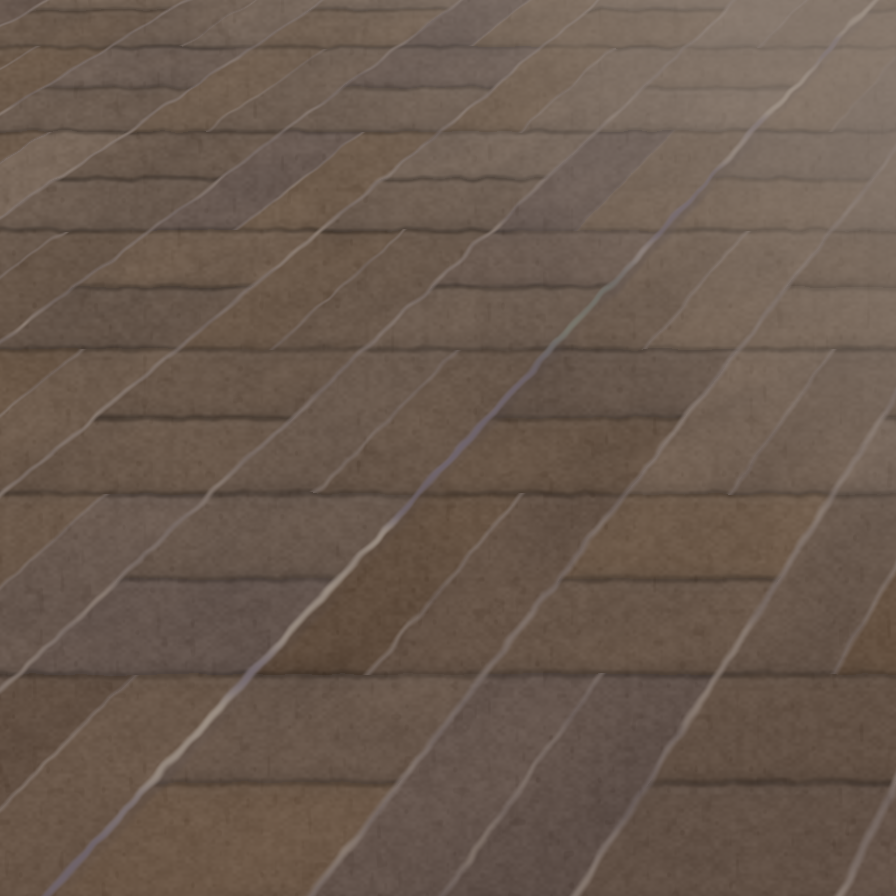
Reproduce this texture procedurally as a WebGL 1 fragment shader.

```glsl
precision highp float;
uniform vec2 u_resolution;

#define HORIZON 2.0846
#define COLUMN_SCALE 0.1417
#define COLUMN_SLANT 0.925
#define COLUMN_START 0.0512
#define ROW_SCALE 0.067
#define ROW_START 0.5443
#define JOINT_HALF_WIDTH 0.0027
#define GROOVE_HALF_WIDTH 0.0030
#define BRICK_VARIATION 0.055
#define GRAIN 0.045

float hash(vec2 p) {
  return fract(sin(dot(p, vec2(127.1, 311.7))) * 43758.5453);
}

float noise(vec2 p) {
  vec2 i = floor(p);
  vec2 f = fract(p);
  f = f * f * (3.0 - 2.0 * f);
  return mix(mix(hash(i), hash(i + vec2(1.0, 0.0)), f.x),
             mix(hash(i + vec2(0.0, 1.0)), hash(i + 1.0), f.x), f.y);
}

float fbm(vec2 p) {
  float sum = 0.0;
  float weight = 0.5;
  for (int i = 0; i < 4; i++) {
    sum += weight * noise(p);
    p = p * 2.03 + 17.3;
    weight *= 0.5;
  }
  return sum / 0.9375;
}

// Soft line coverage from a distance in canvas units
float stroke(float dist, float halfWidth) {
  float blur = halfWidth * 0.7 + 0.7 / u_resolution.y;
  return 1.0 - smoothstep(halfWidth - blur, halfWidth + blur, abs(dist));
}

// Signed distance to the nearest whole number
float toNearest(float x) {
  return x - floor(x + 0.5);
}

// Canvas position to paving grid: x counts columns, y counts rows
vec2 pavingGrid(vec2 p) {
  float depth = HORIZON - p.y;
  float column = (p.x - COLUMN_START - COLUMN_SLANT * p.y) / (COLUMN_SCALE * depth);
  return vec2(column, (1.0 / depth - ROW_START) / ROW_SCALE);
}

vec3 brickColor(vec2 id, vec2 grid, vec2 p) {
  vec3 umber = vec3(0.385, 0.312, 0.258);
  vec3 tan_ = vec3(0.437, 0.371, 0.318);
  vec3 slate = vec3(0.375, 0.325, 0.315);
  vec3 color = mix(umber, tan_, smoothstep(-0.1, 0.9, p.y));
  color += (hash(id) - 0.5) * BRICK_VARIATION;
  color += (hash(id + 5.7) - 0.5) * vec3(0.014, 0.0, -0.022);
  float slateAmount = smoothstep(0.78, 0.98, hash(id + 31.3));
  color = mix(color, slate, slateAmount * 0.6);

  // Broad stains and fine grit
  float stain = fbm(grid * 2.6 + 8.0) - 0.5;
  color += stain * vec3(0.060, 0.052, 0.042);
  float grit = noise(p * vec2(210.0, 260.0)) + noise(p * 120.0 + 40.0) - 1.0;
  color += grit * GRAIN * 0.6;
  float pits = smoothstep(0.76, 0.95, noise(p * vec2(130.0, 85.0) + 90.0));
  return color - pits * 0.022;
}

void main() {
  vec2 p = gl_FragCoord.xy / u_resolution;
  float depth = HORIZON - p.y;
  float size = depth / 1.6;
  vec2 wobble = vec2(noise(p * 55.0), noise(p * 55.0 + 60.0)) - 0.5;
  vec2 grid = pavingGrid(p + wobble * 0.004);

  // Basket weave: square cells split in two, turning at every neighbour
  vec2 cell = floor(grid);
  vec2 inner = grid - cell;
  float across = mod(cell.x + cell.y, 2.0);
  float brickHalf = step(0.5, mix(inner.x, inner.y, across));
  vec2 id = cell * 2.0 + vec2(1.0 - across, across) * brickHalf;
  vec3 color = brickColor(id, grid, p);

  // Distances to the joints, in canvas units
  vec2 scale = vec2(COLUMN_SCALE * depth * 0.75, ROW_SCALE * depth * depth);
  vec2 edge = vec2(toNearest(grid.x), toNearest(grid.y)) * scale;
  vec2 middle = (inner - 0.5) * scale;
  float wear = fbm(grid * vec2(3.0, 5.0) + 20.0);
  float cellWear = hash(cell + 71.0);

  // Dark grooves running across, with a soft shadow and a lit lower lip
  float rowWidth = GROOVE_HALF_WIDTH * size;
  float grooveStrength = 0.35 + 0.9 * wear;
  float rowGroove = stroke(edge.y, rowWidth);
  float midGroove = across * stroke(middle.y, rowWidth);
  float groove = max(rowGroove * 0.85, midGroove * (0.65 + 0.4 * cellWear));
  float shadow = max(stroke(edge.y, rowWidth * 3.5), across * stroke(middle.y, rowWidth * 3.5));
  float lip = max(stroke(edge.y + rowWidth * 2.6, rowWidth),
                  across * stroke(middle.y + rowWidth * 2.6, rowWidth));
  color *= 1.0 - 0.25 * groove * grooveStrength - 0.06 * shadow;
  color += lip * 0.018;

  // Pale mortar along the slanted columns
  vec3 mortar = mix(vec3(0.45, 0.41, 0.42), vec3(0.57, 0.51, 0.46), wear);
  float columnWidth = JOINT_HALF_WIDTH * size;
  float columnJoint = stroke(edge.x, columnWidth) * (0.40 + 0.6 * wear);
  float midJoint = (1.0 - across) * stroke(middle.x, columnWidth * 0.8);
  midJoint *= smoothstep(0.0, 0.5, cellWear) * (0.30 + 0.5 * wear);
  color = mix(color, mortar, max(columnJoint, midJoint));

  // One wider, weathered seam with violet, cream and mossy stretches
  float seamDist = grid.x * scale.x;
  float patches = noise(vec2(grid.y * 3.2, 4.0));
  vec3 seamColor = mix(vec3(0.42, 0.38, 0.43), vec3(0.64, 0.59, 0.54), smoothstep(0.25, 0.7, patches));
  float moss = smoothstep(0.55, 0.1, abs(grid.y - 2.3));
  seamColor = mix(seamColor, vec3(0.40, 0.44, 0.38), moss * 0.65);
  float seamShade = stroke(seamDist - columnWidth * 2.4, columnWidth * 2.0);
  color = mix(color, vec3(0.31, 0.27, 0.27), seamShade * 0.45 * noise(vec2(grid.y * 4.0, 9.0)));
  float seam = stroke(seamDist, columnWidth * (0.9 + 0.6 * wear));
  color = mix(color, seamColor, seam * (0.5 + 0.45 * wear));

  // Hazy light from the far right corner
  float glow = smoothstep(1.15, 2.0, p.x * 0.9 + p.y * 1.1);
  color = mix(color, vec3(0.60, 0.55, 0.51), glow * 0.55);
  gl_FragColor = vec4(color, 1.0);
}
```
